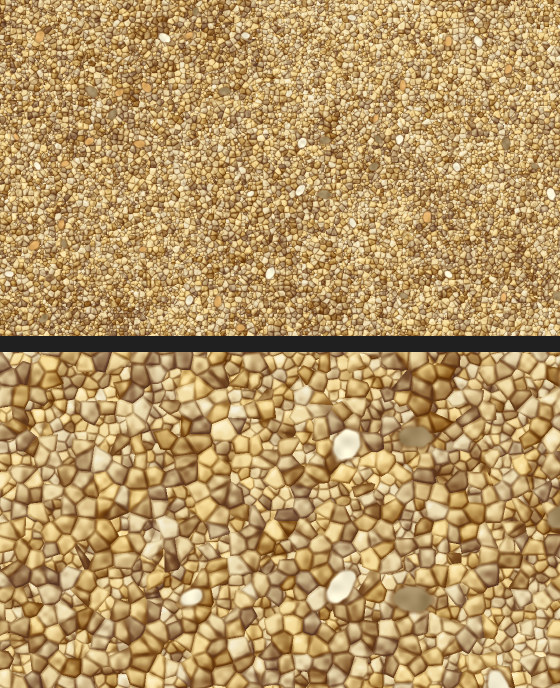
Top, the full canvas; bottom, a detail of the centre.
This texture is drawn by a WebGL 1 fragment shader. Its source:

```glsl
precision highp float;
uniform vec2 u_resolution;

// Sizes, as cells per canvas height
const float COARSE_GRAINS = 60.0;
const float FINE_GRAINS = 92.0;
const float GRIT = 150.0;
const float PEBBLES = 13.0;

// Strength of each part of the tone
const float GRAIN_CONTRAST = 2.1;
const float GAP_CONTRAST = 1.8;
const float LIGHT_CONTRAST = 1.3;
const float GRIT_CONTRAST = 1.7;
const float PATCH_CONTRAST = 1.3;
const float GAP_WIDTH = 0.36;
const float GAP_MEAN = 0.64;
const float PEBBLE_CHANCE = 0.16;
const vec2 LIGHT_DIR = vec2(-0.55, 0.83);

// Sand colours, from deep gaps to lit facets
const vec3 SHADOW = vec3(0.36, 0.20, 0.08);
const vec3 UMBER = vec3(0.46, 0.29, 0.13);
const vec3 BROWN = vec3(0.58, 0.42, 0.23);
const vec3 OCHRE = vec3(0.67, 0.53, 0.33);
const vec3 SAND = vec3(0.76, 0.64, 0.42);
const vec3 STRAW = vec3(0.86, 0.75, 0.53);
const vec3 CREAM = vec3(0.95, 0.87, 0.66);
const vec3 GLINT = vec3(0.99, 0.95, 0.82);
const vec3 QUARTZ = vec3(0.96, 0.93, 0.82);
const vec3 AMBER = vec3(0.88, 0.68, 0.40);
const vec3 STONE = vec3(0.62, 0.53, 0.37);
const vec3 WARM_TINT = vec3(0.04, -0.01, -0.13);

vec3 hash3(vec2 p) {
  vec3 q = fract(p.xyx * vec3(0.1031, 0.1030, 0.0973));
  q += dot(q, q.yxz + 33.33);
  return fract((q.xxy + q.yzz) * q.zyx);
}

float valueNoise(vec2 p) {
  vec2 i = floor(p), f = fract(p);
  f = f * f * (3.0 - 2.0 * f);
  float low = mix(hash3(i).x, hash3(i + vec2(1.0, 0.0)).x, f.x);
  float high = mix(hash3(i + vec2(0.0, 1.0)).x, hash3(i + 1.0).x, f.x);
  return mix(low, high, f.y);
}

// Nearest grain: xy = offset from its centre, z = distance to the gap
vec3 grainAt(vec2 p, out vec3 id) {
  vec2 cell = floor(p), offset = vec2(0.0);
  float nearest = 8.0, second = 8.0;
  for (int y = -1; y <= 1; y++) {
    for (int x = -1; x <= 1; x++) {
      vec2 c = cell + vec2(float(x), float(y));
      vec3 h = hash3(c + 57.0);
      vec2 d = p - c - 0.5 - 0.9 * (h.xy - 0.5);
      float dist = length(d);
      if (dist < nearest) {
        second = nearest;
        nearest = dist;
        offset = d;
        id = hash3(c + 311.0);
      } else {
        second = min(second, dist);
      }
    }
  }
  return vec3(offset, second - nearest);
}

// Colour ramp whose steps follow the share of each colour
vec3 sandRamp(float t) {
  vec3 c = mix(SHADOW, UMBER, smoothstep(0.0, 0.04, t));
  c = mix(c, BROWN, clamp((t - 0.04) / 0.11, 0.0, 1.0));
  c = mix(c, OCHRE, clamp((t - 0.15) / 0.18, 0.0, 1.0));
  c = mix(c, SAND, clamp((t - 0.33) / 0.22, 0.0, 1.0));
  c = mix(c, STRAW, clamp((t - 0.55) / 0.22, 0.0, 1.0));
  c = mix(c, CREAM, clamp((t - 0.77) / 0.16, 0.0, 1.0));
  return mix(c, GLINT, smoothstep(0.95, 1.0, t));
}

// Sparse larger stones with a shaded rim
vec3 addPebbles(vec3 base, vec2 p) {
  vec2 q = p * PEBBLES, cell = floor(q);
  vec3 h = hash3(cell + 701.0), k = hash3(cell + 907.0);
  vec2 d = q - cell - 0.3 - 0.4 * h.xy;
  float a = 6.283 * k.x;
  d = mat2(cos(a), -sin(a), sin(a), cos(a)) * d * vec2(0.8, 1.2);
  float wobble = 0.05 * (valueNoise(q * 9.0) - 0.5);
  float dist = length(d) + wobble - mix(0.11, 0.2, k.y);
  float present = step(h.z, PEBBLE_CHANCE);
  vec3 stone = mix(AMBER, STONE, step(0.45, k.z));
  stone = mix(stone, QUARTZ, step(0.68, k.z));
  stone += 0.16 * (valueNoise(p * GRIT * 0.6) - 0.5);
  base = mix(base, UMBER, 0.6 * present * smoothstep(0.07, 0.0, dist));
  return mix(base, stone, present * smoothstep(0.02, -0.03, dist));
}

vec3 sandAt(vec2 p) {
  vec3 id, fineId;
  vec3 grain = grainAt(p * COARSE_GRAINS, id);
  vec3 fine = grainAt(p * FINE_GRAINS + 19.0, fineId);
  float patches = 0.6 * valueNoise(p * 3.5 + 4.0) + 0.4 * valueNoise(p * 11.0);
  float coarseShare = 0.35 + 0.5 * valueNoise(p * 2.2 + 8.0);
  if (id.z > coarseShare) {
    grain = fine;
    id = fineId;
  }
  float body = smoothstep(0.0, GAP_WIDTH, grain.z);
  float tone = GRAIN_CONTRAST * (id.x - 0.5) + GAP_CONTRAST * (body - GAP_MEAN);
  tone += LIGHT_CONTRAST * dot(grain.xy, LIGHT_DIR);
  tone += GRIT_CONTRAST * (valueNoise(p * GRIT) - 0.5);
  tone += PATCH_CONTRAST * (patches - 0.5);
  vec3 color = sandRamp(1.0 / (1.0 + exp(-1.75 * tone)));
  return addPebbles(color + WARM_TINT * (id.y - 0.5), p);
}

void main() {
  vec3 color = vec3(0.0);
  for (int i = 0; i < 4; i++) {
    vec2 sub = vec2(mod(float(i), 2.0), floor(float(i) / 2.0)) * 0.5 - 0.25;
    color += 0.25 * sandAt((gl_FragCoord.xy + sub) / u_resolution.y);
  }
  gl_FragColor = vec4(color, 1.0);
}
```
